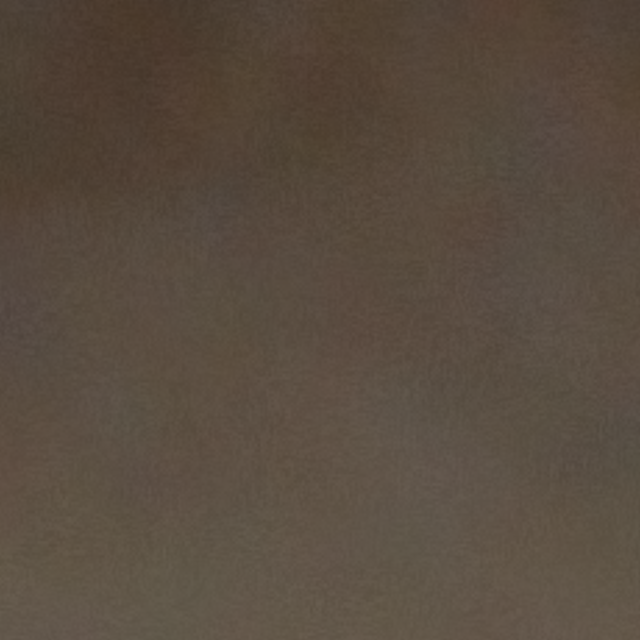
Write a WebGL 1 fragment shader that draws this texture.

```glsl
precision highp float;

uniform vec2 u_resolution;

const vec3 UMBER = vec3(0.285, 0.225, 0.170);
const vec3 TAUPE = vec3(0.342, 0.292, 0.248);
const vec3 STONE = vec3(0.384, 0.345, 0.290);
const vec3 WARM_SHIFT = vec3(0.016, -0.003, -0.020);
const vec3 GREEN_SHIFT = vec3(-0.008, 0.006, -0.006);

float hash(vec2 p) {
  vec3 q = fract(vec3(p.xyx) * 0.1031);
  q += dot(q, q.yzx + 33.33);
  return fract((q.x + q.y) * q.z);
}

// Smooth value noise, from -1 to 1
float noise(vec2 p) {
  vec2 cell = floor(p);
  vec2 f = fract(p);
  f = f * f * (3.0 - 2.0 * f);
  float low = mix(hash(cell), hash(cell + vec2(1.0, 0.0)), f.x);
  float high = mix(hash(cell + vec2(0.0, 1.0)), hash(cell + 1.0), f.x);
  return 2.0 * mix(low, high, f.y) - 1.0;
}

// Layered noise; each octave is turned to hide the lattice
float clouds(vec2 p, float falloff) {
  float sum = 0.0;
  float weight = 1.0;
  for (int i = 0; i < 4; i++) {
    sum += weight * noise(p);
    p = mat2(0.8, 0.6, -0.6, 0.8) * p * 2.0 + 17.3;
    weight *= falloff;
  }
  return sum;
}

// Fine weave whose threads run across or upright by patch
float grain(vec2 uv) {
  float direction = smoothstep(-0.4, 0.4, noise(uv * 22.0 + 60.0));
  float across = noise(uv * vec2(85.0, 210.0) + 11.0);
  float upright = noise(uv * vec2(210.0, 85.0) + 37.0);
  float specks = noise(uv * 230.0 + 5.0);
  return 0.6 * mix(across, upright, direction) + 0.6 * specks;
}

// Dark umber through taupe to pale stone
vec3 earthRamp(float tone) {
  vec3 color = mix(UMBER, TAUPE, smoothstep(0.0, 0.5, tone));
  return mix(color, STONE, smoothstep(0.4, 1.0, tone));
}

void main() {
  vec2 uv = gl_FragCoord.xy / u_resolution;

  // Pale base darkening upward, broken by soft stains
  float stains = clouds(uv * vec2(4.5, 4.0) + 8.0, 0.5);
  float tone = 0.96 - 0.82 * uv.y + 0.13 * stains;
  vec3 color = earthRamp(clamp(tone, 0.0, 1.0));

  // Faint colour drift, rustier near the top
  float rust = clouds(uv * 6.0 + 41.0, 0.5);
  float moss = clouds(uv * 8.0 + 73.0, 0.5);
  color += WARM_SHIFT * rust * mix(0.3, 0.75, uv.y);
  color += GREEN_SHIFT * moss * 0.7;

  // Grain with patchy strength
  float strength = 0.019 + 0.006 * noise(uv * 12.0 + 90.0);
  color += strength * grain(uv);

  gl_FragColor = vec4(clamp(color, 0.0, 1.0), 1.0);
}
```
